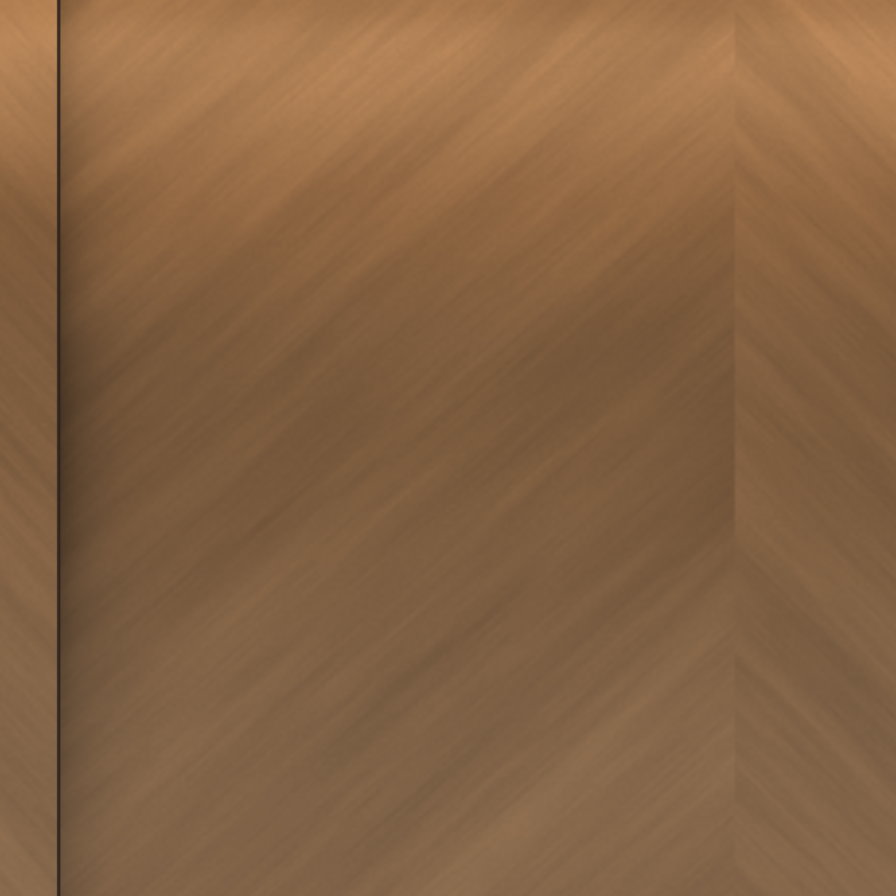
Give the GLSL for this texture, as a Shadertoy shader.

```glsl
const float SEAM_X = 0.0655;
const float RIDGE_X = 0.820;

float hash(vec2 p) {
    vec3 q = fract(vec3(p.xyx) * 0.1031);
    q += dot(q, q.yzx + 33.33);
    return fract((q.x + q.y) * q.z);
}

float valueNoise(vec2 p) {
    vec2 cell = floor(p);
    vec2 f = fract(p);
    f = f * f * (3.0 - 2.0 * f);
    float low = mix(hash(cell), hash(cell + vec2(1.0, 0.0)), f.x);
    float high = mix(hash(cell + vec2(0.0, 1.0)), hash(cell + vec2(1.0)), f.x);
    return mix(low, high, f.y);
}

// Streaks stretched along x, layered from wide bands to fine fibres
float woodGrain(vec2 p, float seed) {
    float sum = 0.0;
    vec2 frequency = vec2(0.9, 8.0);
    float amplitude = 0.075;
    for (int i = 0; i < 5; i++) {
        sum += amplitude * (valueNoise(p * frequency + seed) - 0.5);
        frequency *= vec2(2.1, 2.25);
        amplitude *= 0.86;
        seed += 17.3;
    }
    return sum;
}

// Coordinates along and across fibres of the given slope
vec2 fibreSpace(vec2 p, float slope) {
    vec2 along = normalize(vec2(1.0, slope));
    return vec2(dot(p, along), dot(p, vec2(-along.y, along.x)));
}

float bell(float x, float centre, float width) {
    float d = (x - centre) / width;
    return exp(-d * d);
}

// Warm light above, neutral brown below
vec3 lighting(float y) {
    vec3 colour = mix(vec3(0.515, 0.397, 0.287), vec3(0.490, 0.360, 0.242),
                      smoothstep(0.10, 0.58, y));
    colour = mix(colour, vec3(0.570, 0.405, 0.260), smoothstep(0.57, 0.80, y));
    colour = mix(colour, vec3(0.680, 0.495, 0.328), smoothstep(0.75, 0.94, y));
    return mix(colour, vec3(0.630, 0.450, 0.290), smoothstep(0.95, 1.0, y));
}

// Shade cast to the right of the seam, deepest at middle height
float seamShade(vec2 uv) {
    float d = max(uv.x - SEAM_X, 0.0);
    float depth = 0.22 + 0.14 * bell(uv.y, 0.52, 0.28);
    return 1.0 - depth * exp(-d / 0.035) - 0.07 * bell(uv.y, 0.52, 0.22) * exp(-d / 0.13);
}

// Tone step where the opposing fibres meet
float ridgeTone(vec2 uv, float rightSide) {
    float left = -0.065 * bell(uv.y, 0.57, 0.20) * exp(-max(RIDGE_X - uv.x, 0.0) / 0.12);
    float right = 0.035 * bell(uv.y, 0.56, 0.24) * exp(-max(uv.x - RIDGE_X, 0.0) / 0.08);
    return 1.0 + mix(left, right, rightSide);
}

vec3 leftPanel(vec2 uv, float grain) {
    vec3 colour = lighting(uv.y) * (1.0 + grain);
    colour *= 1.0 + 0.10 * smoothstep(0.88, 1.0, uv.y);
    colour *= 1.0 - 0.10 * bell(uv.y, 0.73, 0.09);
    return colour * (1.0 + 0.04 * bell(uv.y, 0.42, 0.25));
}

void mainImage(out vec4 fragColor, in vec2 fragCoord) {
    vec2 uv = fragCoord / iResolution.xy;
    float pixel = 1.0 / iResolution.x;
    float rightSide = smoothstep(RIDGE_X - 0.0015 - pixel, RIDGE_X + 0.0015 + pixel, uv.x);
    float mainSide = smoothstep(SEAM_X - pixel, SEAM_X + pixel, uv.x);

    // Opposing diagonal fibres
    vec2 fromRidge = uv - vec2(RIDGE_X, 0.0);
    float rising = woodGrain(fibreSpace(fromRidge, 0.88), 41.0);
    float falling = woodGrain(fibreSpace(fromRidge, -1.0), 73.0);
    float edgeGrain = woodGrain(fibreSpace(uv, -1.1), 112.0);

    // Main panels
    vec3 colour = lighting(uv.y) * (1.0 + mix(rising, falling, rightSide));
    colour *= seamShade(uv) * ridgeTone(uv, rightSide);
    colour = mix(leftPanel(uv, edgeGrain), colour, mainSide);

    // Narrow dark joint
    float joint = 1.0 - smoothstep(0.0008, 0.0018 + pixel, abs(uv.x - SEAM_X));
    colour = mix(colour, vec3(0.17, 0.13, 0.11), 0.88 * joint);

    // Soft surface speckle
    colour *= 1.0 + 0.025 * (valueNoise(uv * 230.0) - 0.5);
    fragColor = vec4(clamp(colour, 0.0, 1.0), 1.0);
}
```
